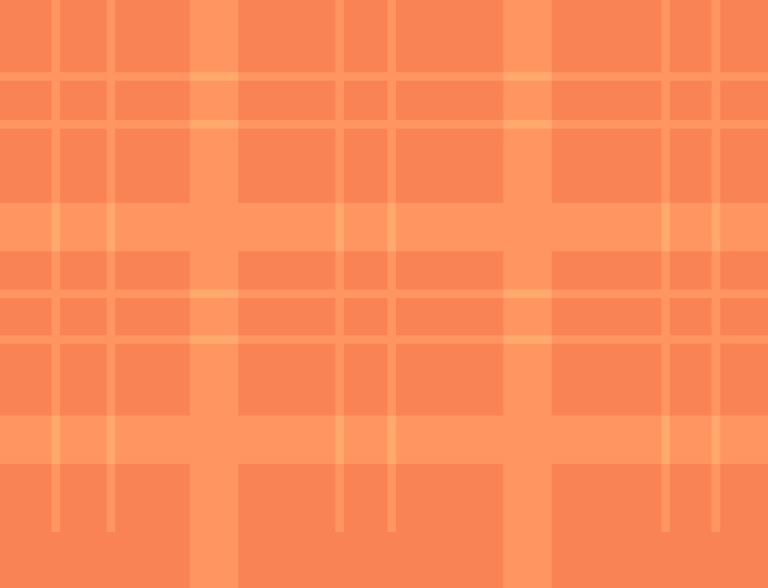
Reproduce this pattern procedurally as a Shadertoy shader.

```glsl
// Orange plaid: wide bands crossed by pairs of thin lines, slightly uneven in spacing.

// Lengths are in canvas heights; rows are measured down from the top edge.
const vec3 BASE_COLOR    = vec3(0.980, 0.514, 0.337);
const vec3 STRIPE_COLOR  = vec3(1.000, 0.584, 0.376);
const vec3 OVERLAP_COLOR = vec3(1.000, 0.663, 0.427);

const int COLUMN_BANDS = 2;
const int ROW_REPEATS  = 2;
const int COLUMN_PAIRS = 3;

const float BAND_WIDTH = 0.0824;
const float LINE_WIDTH = 0.0146;
const vec2 FIRST_BAND  = vec2(0.3640, 0.3861);
const vec2 BAND_PERIOD = vec2(0.5332, 0.3617);

// Centre of each line pair and its half spacing, varying between repeats
const vec3 COLUMN_PAIR_CENTER = vec3(0.1418, 0.6219, 1.1747);
const vec3 COLUMN_PAIR_OFFSET = vec3(0.0469, 0.0442, 0.0428);
const vec2 ROW_PAIR_CENTER    = vec2(0.1707, 0.5384);
const vec2 ROW_PAIR_OFFSET    = vec2(0.0406, 0.0389);
const float COLUMN_LINE_END   = 0.9048;

// Antialiased coverage of a stripe, given the distance from its centre
float stripe(float dist, float width, float pixel) {
    return clamp((0.5 * width - abs(dist)) / pixel + 0.5, 0.0, 1.0);
}

// Two thin lines mirrored about a centre
float linePair(float x, float center, float offset, float pixel) {
    return stripe(abs(x - center) - offset, LINE_WIDTH, pixel);
}

// Union of the wide bands in both directions
float wideBands(vec2 p, float pixel) {
    float cover = 0.0;
    for (int i = 0; i < COLUMN_BANDS; i++) {
        float center = FIRST_BAND.x + float(i) * BAND_PERIOD.x;
        cover = max(cover, stripe(p.x - center, BAND_WIDTH, pixel));
    }
    for (int i = 0; i < ROW_REPEATS; i++) {
        float center = FIRST_BAND.y + float(i) * BAND_PERIOD.y;
        cover = max(cover, stripe(p.y - center, BAND_WIDTH, pixel));
    }
    return cover;
}

// Union of the thin lines; the upright ones stop short of the bottom edge
float thinLines(vec2 p, float pixel) {
    float columns = 0.0;
    for (int i = 0; i < COLUMN_PAIRS; i++) {
        columns = max(columns, linePair(p.x, COLUMN_PAIR_CENTER[i], COLUMN_PAIR_OFFSET[i], pixel));
    }
    columns *= clamp((COLUMN_LINE_END - p.y) / pixel + 0.5, 0.0, 1.0);

    float rows = 0.0;
    for (int i = 0; i < ROW_REPEATS; i++) {
        rows = max(rows, linePair(p.y, ROW_PAIR_CENTER[i], ROW_PAIR_OFFSET[i], pixel));
    }
    return max(columns, rows);
}

void mainImage(out vec4 fragColor, in vec2 fragCoord) {
    float pixel = 1.0 / iResolution.y;
    vec2 p = fragCoord * pixel;
    p.y = 1.0 - p.y;

    float bands = wideBands(p, pixel);
    float lines = thinLines(p, pixel);

    // Either layer gives the stripe colour; both together give the overlap colour
    vec3 color = mix(BASE_COLOR, STRIPE_COLOR, max(bands, lines));
    color = mix(color, OVERLAP_COLOR, bands * lines);
    fragColor = vec4(color, 1.0);
}
```
